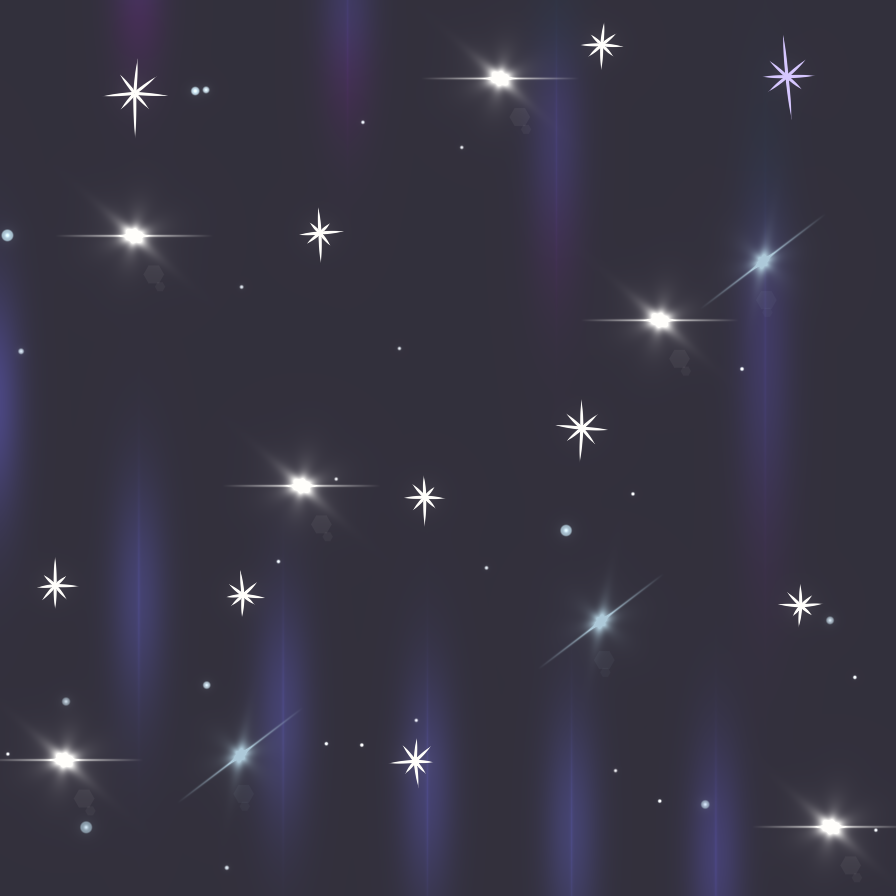
This background is drawn by a Shadertoy shader. Its source:

```glsl
// Dusky night backdrop with violet aurora streaks, lens flares, sketched sparkles and tiny stars.
#define BASE vec3(0.198, 0.188, 0.236)
#define VIOLET vec3(0.09, 0.07, 0.26)
#define MAGENTA vec3(0.13, -0.01, 0.17)
#define TEAL vec3(-0.03, 0.05, 0.09)
#define ICE vec3(0.68, 0.79, 0.85)
#define LILAC vec3(0.84, 0.78, 1.0)
#define STREAK_WIDTH 0.030
#define GLARE_LENGTH 0.088
#define ARM_WIDTH 0.0017
#define GRID 5
#define DOTS 28

float hash(float n) { return fract(sin(n * 127.1 + 3.7) * 4375.85); }

vec2 turn(vec2 p, float a) {
    float c = cos(a), s = sin(a);
    return vec2(c * p.x + s * p.y, c * p.y - s * p.x);
}

// Soft vertical glow with a fine bright thread in its middle
float streak(vec2 d, float tall, float thread) {
    float glow = exp(-d.x * d.x / (STREAK_WIDTH * STREAK_WIDTH));
    float line = thread * exp(-abs(d.x) / 0.0013);
    return (0.85 * glow + line) * exp(-d.y * d.y / (tall * tall));
}

vec3 aurora(vec2 p) {
    vec3 light = vec3(0.0);
    // Lower row sinks towards the right
    for (int i = 0; i < 6; i++) {
        float k = float(i);
        vec2 d = p - vec2(0.161 * k - 0.006, 0.55 * exp(-0.5 * k));
        vec3 tint = VIOLET + vec3(0.0, 0.03, 0.0) * hash(k);
        light += tint * streak(d, 0.13, i == 0 ? 0.0 : 0.4) * (i == 0 ? 1.25 : 0.9);
    }
    // Upper row hangs from the top and grows longer
    for (int j = 0; j < 4; j++) {
        float k = float(j);
        float tall = 0.10 + 0.014 * k * k;
        vec2 d = p - vec2(0.155 + 0.233 * k, 1.02 - 0.045 * k * k);
        float t = d.y / tall;
        vec3 tint = mix(MAGENTA, VIOLET * 0.85, smoothstep(-0.9, 0.3, t + 0.3 * (k - 1.0)));
        tint = mix(tint, TEAL, smoothstep(0.2, 1.2, t));
        light += tint * streak(d, tall, j == 0 ? 0.0 : 0.35) * 0.8;
    }
    return light;
}

float hexagon(vec2 p, float radius, float aa) {
    p = abs(p);
    float d = max(0.866 * p.x + 0.5 * p.y, p.y) - radius;
    return 1.0 - smoothstep(-aa, aa, d);
}

// Hot core, halo, long glare line, soft cross ray and faint ghosts
float flare(vec2 p, float tilt, float rayTilt, float power, float aa) {
    float r = length(p);
    vec2 g = turn(p, tilt), s = turn(p, rayTilt);
    float taper = max(0.0, 1.0 - abs(g.x) / GLARE_LENGTH);
    float thin = max(0.0012, aa);
    float light = 0.85 * taper * exp(-g.y * g.y / (thin * thin));
    light += 1.1 * power * exp(-g.x * g.x / 0.00017 - g.y * g.y / 0.0001);
    float spokes = 1.0 + 0.3 * cos(6.0 * atan(s.y, s.x + 1e-5));
    light += 0.5 * power * spokes * exp(-r / 0.016);
    light += 0.3 * exp(-abs(s.x) / 0.022 - s.y * s.y / 0.00003);
    vec2 away = vec2(0.022 - 0.028 * tilt, -0.043);
    light += 0.05 * hexagon(p - away, 0.010, aa);
    light += 0.04 * hexagon(p - away * 1.32, 0.005, aa);
    return light;
}

// Eight uneven tapering pen strokes
float sparkle(vec2 p, float seed, float aa) {
    float ink = 0.0;
    float size = mix(0.023, 0.039, hash(seed));
    for (int i = 0; i < 8; i++) {
        float k = float(i), h = hash(seed * 9.0 + k);
        vec2 q = turn(p, 0.7854 * k + 0.26 * (h - 0.5));
        float axis = i % 4 == 2 ? 1.1 : (i % 2 == 0 ? 0.85 : 0.7);
        float reach = size * axis * mix(0.75, 1.15, hash(h * 31.0 + k));
        float t = max(q.x, 0.0) / reach;
        float d = abs(q.y) - ARM_WIDTH * (1.0 - t * t * t);
        ink = max(ink, (1.0 - smoothstep(-aa, aa, d)) * smoothstep(-aa, aa, q.x));
    }
    return ink + 0.15 * exp(-length(p) / 0.009);
}

void mainImage(out vec4 fragColor, in vec2 fragCoord) {
    vec2 p = fragCoord / iResolution.y;
    float aa = 0.65 / iResolution.y;
    vec3 col = BASE + aurora(p);

    // Tiny stars, the larger ones icy with a pale centre
    for (int i = 0; i < DOTS; i++) {
        float k = float(i) + 40.0, h = hash(k * 2.3);
        float r = length(p - vec2(hash(k), hash(k + 51.3)));
        float radius = mix(0.0013, 0.0065, pow(h, 4.0));
        float disc = 1.0 - smoothstep(-aa, aa + 0.001, r - radius);
        float light = disc * mix(0.45, 0.85, hash(k * 5.1)) + 0.2 * exp(-r / radius);
        col = mix(col, mix(vec3(1.0), ICE, h), min(light, 1.0));
        col += 0.25 * disc * exp(-r * r / 0.000006);
    }

    // One feature per jittered cell; a scrambled rank shares out the kinds
    for (int i = 0; i < GRID * GRID; i++) {
        float k = float(i);
        int rank = (i * 7) % (GRID * GRID);
        vec2 cell = vec2(float(i % GRID), float(i / GRID));
        vec2 jitter = 0.6 * (vec2(hash(k + 7.0), hash(k + 83.0)) - 0.5);
        vec2 q = p - (cell + 0.5 + jitter) / float(GRID);
        if (rank > 18 || dot(q, q) > 0.016) continue;
        vec3 tint = rank == 18 ? LILAC : vec3(1.0, 0.995, 0.985);
        float light;
        if (rank < 6) light = flare(q, 0.0, -0.72, 1.0, aa);
        else if (rank < 9) { light = flare(q, 0.65, 1.38, 0.72, aa); tint = ICE; }
        else light = sparkle(q, k + 3.0, aa);
        col = mix(col, tint, clamp(light, 0.0, 1.0));
    }
    fragColor = vec4(clamp(col, 0.0, 1.0), 1.0);
}
```
